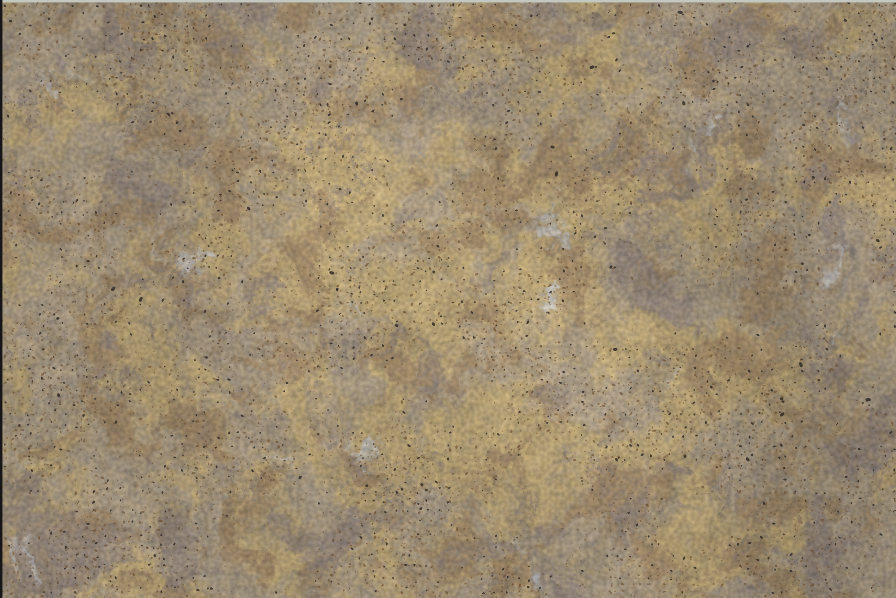
Write a WebGL 1 fragment shader that draws this texture.

```glsl
precision highp float;
// Weathered ochre limestone: warped gradient-noise clouds blend tan, ochre,
// brown and mauve; rounded lumps of two sizes, chalky patches and thin veins
// lie over them, finished with grain, pin-hole specks and a slab edge.
uniform vec2 u_resolution;

const vec3 TAN = vec3(0.612, 0.560, 0.480);
const vec3 OCHRE = vec3(0.672, 0.596, 0.435);
const vec3 BROWN = vec3(0.575, 0.490, 0.378);
const vec3 MAUVE = vec3(0.530, 0.482, 0.448);
const vec3 CHALK = vec3(0.680, 0.682, 0.690);
const vec3 RUST = vec3(0.400, 0.285, 0.170);
const vec3 PIT = vec3(0.170, 0.150, 0.145);
const vec3 EDGE_SHADOW = vec3(0.09, 0.09, 0.10);
const vec3 EDGE_LIGHT = vec3(0.76, 0.78, 0.75);

vec2 hash2(vec2 p) {
  vec3 q = fract(p.xyx * vec3(0.1031, 0.1030, 0.0973));
  q += dot(q, q.yzx + 33.33);
  return fract((q.xx + q.yz) * q.zy);
}

mat2 rotation(float a) {
  return mat2(cos(a), sin(a), -sin(a), cos(a));
}

float cornerSlope(vec2 cell, vec2 offset) {
  float a = 6.2832 * hash2(cell).x;
  return dot(vec2(cos(a), sin(a)), offset);
}

// Gradient noise, roughly -0.7 to 0.7
float gradientNoise(vec2 p) {
  vec2 i = floor(p), f = fract(p), e = vec2(1.0, 0.0);
  vec2 u = f * f * f * (f * (f * 6.0 - 15.0) + 10.0);
  float low = mix(cornerSlope(i, f), cornerSlope(i + e, f - e), u.x);
  float high = mix(cornerSlope(i + e.yx, f - e.yx), cornerSlope(i + 1.0, f - 1.0), u.x);
  return mix(low, high, u.y);
}

float fbm(vec2 p) {
  float sum = 0.0, amplitude = 0.5;
  for (int i = 0; i < 6; i++) {
    sum += amplitude * gradientNoise(p);
    p = rotation(0.65) * p * 2.03 + 17.3;
    amplitude *= 0.64;
  }
  return sum;
}

vec2 warp(vec2 p, float scale, float amount) {
  return p + amount * vec2(fbm(p * scale + 3.7), fbm(p * scale + 41.2));
}

// Overlapping rounded lumps: x = tint from -1 to 1, y = rim strength
vec2 lumps(vec2 p) {
  vec2 cell = floor(p), f = fract(p), result = vec2(0.0);
  for (int j = -1; j <= 1; j++) {
    for (int i = -1; i <= 1; i++) {
      vec2 offset = vec2(float(i), float(j));
      vec2 place = hash2(cell + offset), form = hash2(cell + offset + 57.0);
      vec2 d = rotation(6.2832 * form.x) * (f - offset - place);
      float dist = length(d * vec2(1.0, 1.0 + form.y));
      float radius = mix(0.18, 0.62, form.y);
      float inside = 1.0 - smoothstep(radius - 0.08, radius + 0.03, dist);
      float rim = 1.0 - smoothstep(0.01, 0.07, abs(dist - radius));
      result.x = mix(result.x, 2.0 * form.x - 1.0, 0.85 * inside);
      result.y = max(result.y * (1.0 - inside), rim * place.x);
    }
  }
  return result;
}

// Coverage of one scattered speck per grid cell; radii in canvas heights
float specks(vec2 p, float cells, float radius, float density, float blur) {
  vec2 cell = floor(p * cells);
  vec2 place = hash2(cell + 11.0), form = hash2(cell + 83.0);
  vec2 d = (fract(p * cells) - mix(vec2(0.2), vec2(0.8), place)) / cells;
  d = rotation(6.2832 * place.y) * d * vec2(1.0, 1.0 + 0.7 * form.y);
  float r = radius * mix(0.45, 1.0, form.y * form.y);
  return step(form.x, density) * (1.0 - smoothstep(r - blur, r + blur, length(d)));
}

void main() {
  vec2 p = gl_FragCoord.xy / u_resolution.y;
  vec2 fromCenter = p - 0.5 * u_resolution / u_resolution.y;
  float blur = max(0.6 / u_resolution.y, 0.0008);
  vec2 q = warp(p, 6.0, 0.09);
  vec2 lump = lumps(warp(p, 12.0, 0.06) * 10.0);
  vec2 pebble = lumps(warp(p + 4.1, 24.0, 0.03) * 24.0);
  float middle = exp(-4.0 * dot(fromCenter, fromCenter));

  // Mottling, with the warmest stone toward the middle
  float tint = 0.07 * lump.x + 0.05 * pebble.x;
  float ochreField = fbm(q * 6.5 + 8.0) + 0.20 * (middle - 0.45) + tint;
  vec3 color = mix(TAN, OCHRE, smoothstep(-0.12, 0.18, ochreField));
  color = mix(color, BROWN, 0.85 * smoothstep(0.02, 0.22, fbm(q * 9.0 + 29.0) - tint));
  float mauveField = fbm(q * 6.0 + 63.0) - 0.14 * (middle - 0.3);
  color = mix(color, MAUVE, 0.80 * smoothstep(0.08, 0.26, mauveField));

  // Mauve seams, lump rims and rare chalky patches
  float seam = 1.0 - smoothstep(0.004, 0.04, abs(fbm(q * 5.0 + 91.0)));
  color = mix(color, MAUVE, 0.65 * seam * smoothstep(0.0, 0.18, fbm(p * 4.0 + 12.0)));
  color = mix(color, BROWN, 0.40 * max(lump.y, 0.7 * pebble.y));
  color = mix(color, CHALK, 0.80 * smoothstep(0.27, 0.42, fbm(q * 6.0 + 137.0)));

  // Broad light and shade, cloudy relief and grain
  color *= 0.975 + 0.07 * middle + 0.13 * gradientNoise(p * 2.6 + 7.0);
  color *= 1.0 + 0.20 * fbm(q * 20.0 + 5.0) + 0.17 * gradientNoise(p * 135.0);
  color += vec3(0.045, 0.030, -0.010) * gradientNoise(p * 62.0);

  // Rusty and black pin-holes, gathered in loose swarms
  float swarm = smoothstep(-0.25, 0.30, fbm(p * 5.0 + 201.0));
  color = mix(color, RUST, 0.60 * specks(p, 66.0, 0.0034, 0.60 * swarm, blur));
  color = mix(color, RUST, 0.55 * specks(p + 5.3, 98.0, 0.0023, 0.60 * swarm, blur));
  color = mix(color, PIT, 0.80 * specks(p + 2.7, 54.0, 0.0029, 0.62 * swarm, blur));
  color = mix(color, PIT, 0.80 * specks(p + 9.1, 19.0, 0.0048, 0.22 * swarm, blur));

  // Thin bright top edge and dark left edge of the slab
  color = mix(color, EDGE_LIGHT, smoothstep(0.9945, 0.9975, p.y));
  color = mix(EDGE_SHADOW, color, smoothstep(0.0025, 0.0055, p.x));
  gl_FragColor = vec4(color, 1.0);
}
```
